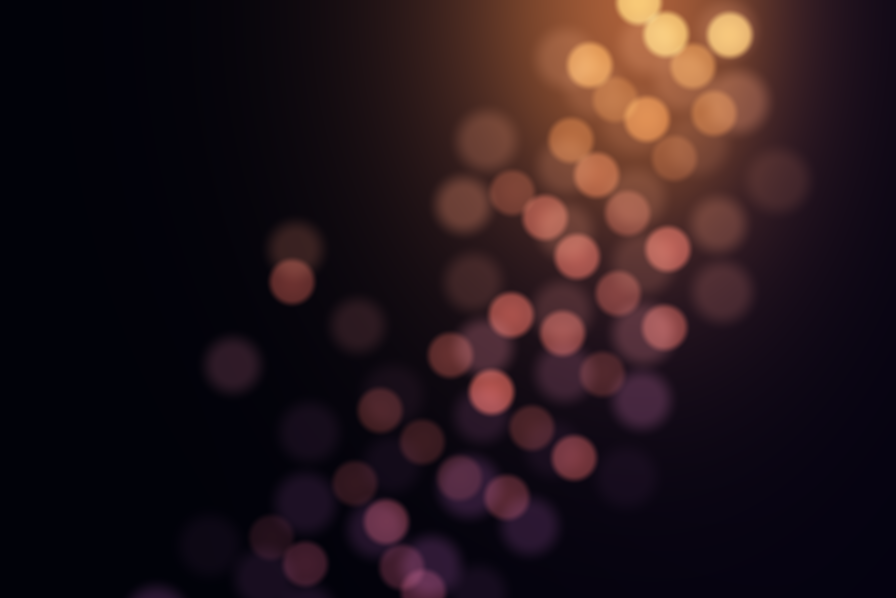
This background is drawn by a Shadertoy shader. Its source:

```glsl
// Warm bokeh lights drifting down a diagonal from a golden glow into a night-blue dark.

#define NIGHT        vec3(0.004, 0.006, 0.036)
#define GLOW_POS     vec2(1.07, 1.00)
#define GLOW_CORE    vec3(0.66, 0.37, 0.17)
#define GLOW_RIM     vec3(0.46, 0.25, 0.23)
#define SHARP_COUNT  36
#define SOFT_COUNT   42
#define SHARP_RADIUS 0.037
#define SOFT_RADIUS  0.047
#define SHARP_BLUR   0.0075
#define SOFT_BLUR    0.019
#define GOLDEN       0.618034

// Sine-free hash of one number
float hash(float n) {
    n = fract(n * 0.1031);
    n *= n + 33.33;
    n *= n + n;
    return fract(n);
}

vec3 screenBlend(vec3 base, vec3 light) {
    return 1.0 - (1.0 - base) * (1.0 - light);
}

// Centre line of the stream of lights: x for a given height
float streamX(float y) {
    return mix(0.50, 1.14, pow(clamp(y, 0.0, 1.0), 0.6));
}

// Filled disc with a blurred border
float disc(vec2 p, vec2 centre, float radius, float blur) {
    float edge = max(blur, 1.0 / iResolution.y);
    return 1.0 - smoothstep(radius - edge, radius + edge, length(p - centre));
}

// Light colour by height: plum, coral, orange, gold
vec3 lightColor(float y) {
    vec3 c = mix(vec3(0.48, 0.20, 0.28), vec3(0.80, 0.35, 0.29), smoothstep(0.0, 0.36, y));
    c = mix(c, vec3(0.92, 0.44, 0.17), smoothstep(0.60, 0.82, y));
    return mix(c, vec3(1.0, 0.72, 0.34), smoothstep(0.86, 0.95, y));
}

// Dark sky with a glow that leans down and cools as it fades
vec3 background(vec2 p) {
    vec2 d = p - GLOW_POS;
    vec2 size = vec2(d.x < 0.0 ? 0.36 : 0.28, 0.46);
    float glow = exp(-pow(length(d / size), 1.75));
    vec3 tint = mix(GLOW_RIM, GLOW_CORE, smoothstep(0.1, 0.75, glow));
    // the far left of the glow stays brown
    tint = mix(tint, GLOW_CORE * 0.85, smoothstep(0.0, -0.4, d.x) * 0.6);
    vec3 sky = NIGHT + vec3(0.012, 0.002, 0.026) * smoothstep(0.3, 1.4, p.x);
    return sky + tint * glow;
}

// Large, faint, out-of-focus discs
vec3 addSoftLights(vec3 col, vec2 p) {
    for (int i = 0; i < SOFT_COUNT; i++) {
        float n = float(i);
        float y = 0.95 - (n + 0.9 * hash(n + 71.0)) / float(SOFT_COUNT);
        float side = 2.0 * fract(n * GOLDEN + 0.80) - 1.0;
        float spread = 0.16 + 0.17 * smoothstep(0.95, 0.6, y);
        // the left flank strays further in the middle
        float stray = side < 0.0 ? 0.30 * smoothstep(0.35, 0.0, abs(y - 0.55)) : 0.0;
        float x = streamX(y) + side * (spread + stray * side * side);
        vec3 tint = mix(vec3(0.25, 0.13, 0.25), vec3(0.46, 0.26, 0.19), smoothstep(0.2, 0.65, y));
        float strength = mix(0.18, 0.75, hash(n + 13.0));
        float radius = SOFT_RADIUS * mix(0.92, 1.08, hash(n + 29.0));
        col = screenBlend(col, tint * strength * disc(p, vec2(x, y), radius, SOFT_BLUR));
    }
    return col;
}

// Smaller, brighter discs with clearer borders
vec3 addSharpLights(vec3 col, vec2 p) {
    for (int i = 0; i < SHARP_COUNT; i++) {
        float n = float(i);
        float y = 0.985 - n / float(SHARP_COUNT) + 0.035 * (hash(n + 5.0) - 0.5);
        float side = fract(n * GOLDEN + 0.25) - 0.5;
        float spread = mix(0.28, 0.44, smoothstep(0.85, 0.4, y));
        // an occasional light strays far to the left halfway down
        float stray = 5.0 * max(-side - 0.3, 0.0) * smoothstep(0.10, 0.0, abs(y - 0.52));
        float x = streamX(y) + side * spread - stray;
        // dim in the lower part, full only beside the glow
        float strength = mix(0.30, 0.85, hash(n + 47.0));
        strength = mix(strength, 0.92, smoothstep(0.86, 0.93, y));
        strength *= mix(0.75, 1.0, smoothstep(0.05, 0.35, y));
        float body = disc(p, vec2(x, y), SHARP_RADIUS, SHARP_BLUR);
        // slightly fuller centre
        body *= 0.86 + 0.14 * disc(p, vec2(x, y), SHARP_RADIUS * 0.6, 0.020);
        col = screenBlend(col, lightColor(y) * strength * body);
    }
    return col;
}

void mainImage(out vec4 fragColor, in vec2 fragCoord) {
    vec2 p = fragCoord / iResolution.y;
    vec3 col = background(p);
    col = addSoftLights(col, p);
    col = addSharpLights(col, p);
    fragColor = vec4(clamp(col, 0.0, 1.0), 1.0);
}
```
